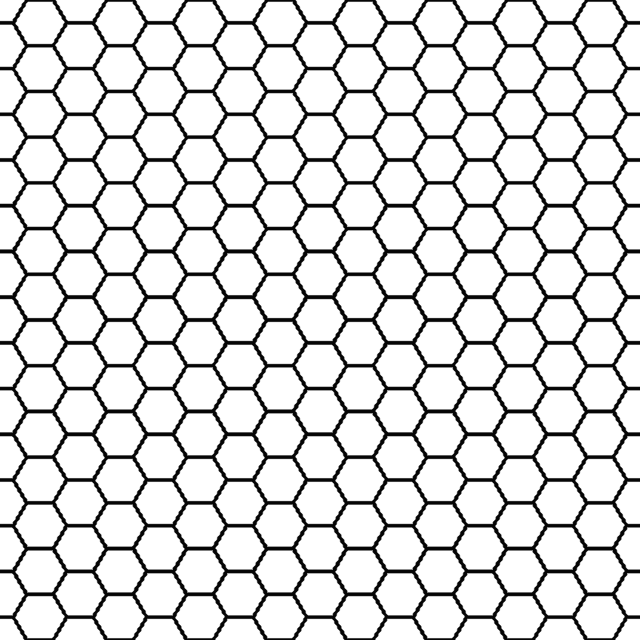
Write a WebGL 1 fragment shader that draws this pattern.

```glsl
precision highp float;
// Honeycomb of white flat-topped hexagons with slightly rough black outlines.

#define COLUMNS 8.0            // column pairs across
#define ROWS 14.0              // hexagons down each column
#define LINE_WIDTH 0.0058      // outline width, fraction of the canvas
#define EDGE_SOFTNESS 0.0013   // half width of the outline falloff
#define ROUGHNESS 0.0007       // sideways ripple of the slanted sides
#define RIPPLES 9.0            // whole ripples per hexagon height
#define WIDTH_VARIATION 0.16   // spread of the flat line widths
#define PAPER vec3(1.0)
#define INK vec3(0.02)

const float PI = 3.14159265;

uniform vec2 u_resolution;

float hash(float n) {
  return fract(sin(n * 12.9898) * 43758.5453);
}

// Distance to the outline of a centred hexagon, positive inside.
float hexagonInset(vec2 p) {
  float side = 1.0 / (3.0 * COLUMNS);
  float halfHeight = 0.5 / ROWS;
  p = abs(p);
  vec2 slantNormal = normalize(vec2(halfHeight, 0.5 * side));
  float slant = dot(vec2(side, 0.0) - p, slantNormal);
  return min(halfHeight - p.y, slant);
}

// Two interleaved lattices, offset by half a cell, cover the plane.
float outlineDistance(vec2 uv) {
  vec2 cells = vec2(COLUMNS, ROWS);
  vec2 grid = uv * cells;
  vec2 first = (fract(grid) - 0.5) / cells;
  vec2 second = (fract(grid + 0.5) - 0.5) / cells;
  return max(hexagonInset(first), hexagonInset(second));
}

// Each level of flat lines has its own width, fading out between levels.
float lineWidth(float y) {
  float levels = 2.0 * ROWS;
  float level = mod(floor(y * levels + 0.5), levels);
  float nearLevel = cos(PI * y * levels);
  float variation = (hash(level + 1.0) - 0.5) * nearLevel * nearLevel;
  return LINE_WIDTH * (1.0 + WIDTH_VARIATION * variation);
}

void main() {
  vec2 uv = gl_FragCoord.xy / u_resolution;

  // A sideways ripple roughens only the slanted sides.
  vec2 rippled = uv;
  rippled.x += ROUGHNESS * sin(2.0 * PI * RIPPLES * ROWS * uv.y);

  float outline = outlineDistance(rippled) - 0.5 * lineWidth(uv.y);
  float blur = max(EDGE_SOFTNESS, 0.6 / min(u_resolution.x, u_resolution.y));
  float paper = smoothstep(-blur, blur, outline);

  gl_FragColor = vec4(mix(INK, PAPER, paper), 1.0);
}
```
